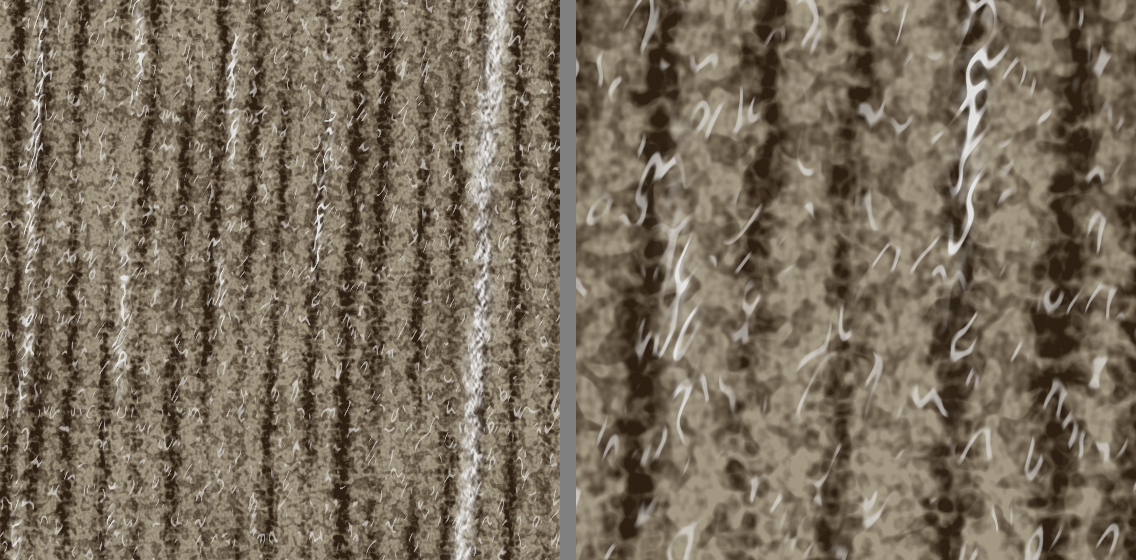
Left, the full canvas; right, a detail of the centre.
Reproduce this texture procedurally as a WebGL 1 fragment shader.

```glsl
precision highp float;
// Draws creased brown leather: vertical grooves, mottled grain and silvery glints.
uniform vec2 u_resolution;

const vec3 GROOVE_BROWN = vec3(0.175, 0.125, 0.07);
const vec3 MID_TAUPE = vec3(0.405, 0.35, 0.28);
const vec3 PALE_TAUPE = vec3(0.64, 0.60, 0.515);
const vec3 SILVER = vec3(0.91, 0.91, 0.91);

vec2 hash2(vec2 p) {
  vec2 q = vec2(dot(p, vec2(127.1, 311.7)), dot(p, vec2(269.5, 183.3)));
  return fract(sin(q) * 43758.547);
}

vec2 gradientAt(vec2 cell) {
  float angle = 6.28318 * hash2(cell).x;
  return vec2(cos(angle), sin(angle));
}

float gradientNoise(vec2 p) {
  vec2 i = floor(p), f = p - i;
  vec2 u = f * f * f * (f * (f * 6.0 - 15.0) + 10.0);
  vec2 e = vec2(1.0, 0.0);
  float low = mix(dot(gradientAt(i), f), dot(gradientAt(i + e.xy), f - e.xy), u.x);
  float high = mix(dot(gradientAt(i + e.yx), f - e.yx), dot(gradientAt(i + e.xx), f - e.xx), u.x);
  return mix(low, high, u.y);
}

float bell(float x, float width) {
  return exp(-x * x / (width * width));
}

// Distance to the nearest jittered pore centre
float poreDistance(vec2 p) {
  vec2 cell = floor(p);
  float nearest = 4.0;
  for (int y = -1; y <= 1; y++) {
    for (int x = -1; x <= 1; x++) {
      vec2 c = cell + vec2(float(x), float(y));
      vec2 offset = c + 0.5 + 0.65 * (hash2(c) - 0.5) - p;
      nearest = min(nearest, dot(offset, offset));
    }
  }
  return sqrt(nearest);
}

// Wavering vertical creases: x is the dark core, y the soft shaded flank
vec2 grooves(vec2 p, float count) {
  float bend = 0.03 * (1.0 - p.y) + 0.02 * gradientNoise(p * vec2(3.0, 1.6));
  float ragged = 0.012 * gradientNoise(p * vec2(24.0, 20.0)) + 0.010 * gradientNoise(p * 62.0);
  float x = (p.x + bend + ragged) * count;
  float id = floor(x);
  float offset = fract(x) - 0.5 + 0.24 * (hash2(vec2(id, 3.0)).x - 0.5);
  float width = mix(0.11, 0.21, hash2(vec2(id, 8.0)).y);
  float along = gradientNoise(vec2(id * 3.7 + 0.4, p.y * 2.6));
  float depth = smoothstep(-0.5, 0.2, along + 0.25 * (p.x - 0.4));
  float fade = 1.0 - smoothstep(0.3, 0.5, abs(offset));
  return vec2(depth * bell(offset, width), (0.35 + 0.65 * depth) * bell(offset, 0.3) * fade);
}

// Thin curved strokes along the zero contour of stretched noise
float strokes(vec2 p, vec2 scale, float thickness) {
  vec2 q = p * scale + 0.35 * gradientNoise(p * 34.0);
  return 1.0 - smoothstep(0.3 * thickness, thickness, abs(gradientNoise(q)));
}

// Broken, leaning lines of reflected light
float glintLines(vec2 p) {
  float sum = 0.0;
  for (int i = 0; i < 4; i++) {
    float k = float(i);
    float centre = 0.08 + 0.172 * k - 0.06 * (1.0 - p.y);
    centre += 0.018 * gradientNoise(vec2(k * 5.3 + 0.5, p.y * 6.0));
    float fade = smoothstep(-0.2, 0.25, gradientNoise(vec2(k * 2.7 + 0.3, p.y * 3.5)) + 0.3 * (p.y - 0.4));
    sum += fade * bell(p.x - centre, 0.009);
  }
  return sum;
}

// One broad ridge of bright, tangled fibres
float brightRidge(vec2 p) {
  float centre = 0.826 + 0.062 * p.y + 0.016 * gradientNoise(vec2(4.5, p.y * 4.0));
  float frayed = p.x - centre + 0.018 * gradientNoise(p * vec2(60.0, 36.0));
  float width = 0.016 + 0.008 * gradientNoise(vec2(9.4, p.y * 7.0));
  float fibres = 0.72 + 0.8 * gradientNoise(vec2(p.x - 0.4 * p.y, p.y) * vec2(150.0, 60.0));
  fibres += 0.6 * gradientNoise(vec2(p.x + 0.3 * p.y, p.y) * vec2(230.0, 110.0));
  return clamp(bell(frayed, width) * fibres, 0.0, 1.0);
}

void main() {
  vec2 p = gl_FragCoord.xy / u_resolution.y;
  vec2 groove = grooves(p, 16.5);
  float patches = gradientNoise(p * 7.0 + 3.0);

  // Mottled grain, finer within the soft flanks
  vec2 warp = vec2(gradientNoise(p * 45.0), gradientNoise(p * 45.0 + 17.0));
  float grain = gradientNoise(p * vec2(66.0, 56.0) + 0.9 * warp);
  grain += 0.55 * gradientNoise(p * 118.0) - 0.2 * groove.y + 0.15 * patches;
  float tone = mix(0.56, 0.93, smoothstep(-0.25, 0.17, grain + 0.08));

  // Dark pores with pale rims, gathered near the grooves
  float pore = poreDistance(p * 86.0 + 0.5 * warp);
  float poreZone = smoothstep(0.1, 0.7, groove.y + 0.8 * patches);
  tone += poreZone * (0.2 * smoothstep(0.42, 0.66, pore) - 0.2 * (1.0 - smoothstep(0.25, 0.45, pore)));
  float fineGrain = gradientNoise(p * vec2(190.0, 140.0)) + 0.7 * gradientNoise(p * vec2(250.0, 220.0) + 9.0);
  tone += 0.27 * fineGrain + 0.14 * patches - 0.5 * groove.x - 0.15 * groove.y;
  tone = clamp(tone, 0.0, 1.0);
  vec3 color = mix(GROOVE_BROWN, MID_TAUPE, min(tone * 2.0, 1.0));
  color = mix(color, PALE_TAUPE, clamp(tone * 2.0 - 1.0, 0.0, 1.0));

  // Scattered and gathered glints
  float lines = glintLines(p);
  vec2 slanted = vec2(p.x - 0.3 * p.y, p.y);
  float scatter = smoothstep(0.1, 0.3, gradientNoise(p * vec2(52.0, 36.0) + 11.0));
  float glint = strokes(slanted, vec2(76.0, 30.0), 0.13) * clamp(0.75 * scatter + lines, 0.0, 1.0);
  float sheen = lines * (0.2 + 1.1 * gradientNoise(slanted * vec2(150.0, 55.0)));
  color = mix(color, SILVER, clamp(0.8 * glint + max(sheen, 0.0), 0.0, 0.95));
  color = mix(color, SILVER, brightRidge(p));
  gl_FragColor = vec4(color, 1.0);
}
```
